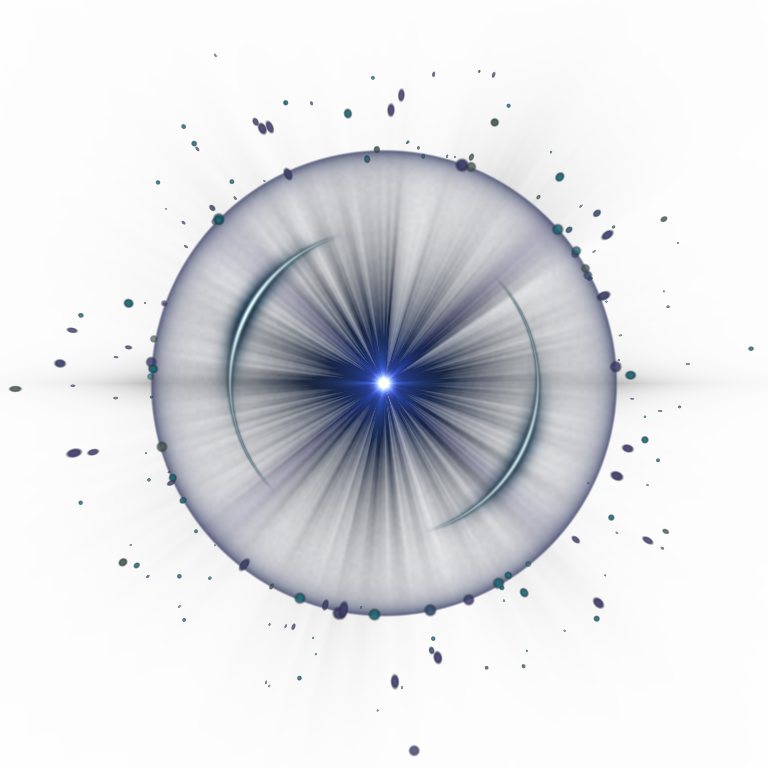
Write a three.js fragment shader that draws this background.

```glsl
// A blue star inside a smoky glass disc on white, with two bright crescents,
// radial streaks and a scatter of inky droplets around the rim.
// Layers of ink are multiplied onto white; the star's light is added last.
varying vec2 vUv;

float hash(vec2 p) {
  vec3 q = fract(vec3(p.xyx) * 0.1031);
  q += dot(q, q.yzx + 33.33);
  return fract((q.x + q.y) * q.z);
}

float noise(vec2 p) {
  vec2 i = floor(p), f = fract(p);
  f = f * f * (3.0 - 2.0 * f);
  return mix(mix(hash(i), hash(i + vec2(1.0, 0.0)), f.x),
             mix(hash(i + vec2(0.0, 1.0)), hash(i + vec2(1.0, 1.0)), f.x), f.y);
}

vec2 heading(float degrees) {
  float a = radians(degrees);
  return vec2(cos(a), sin(a));
}

// Soft angular beam, narrower as sharpness grows
float beam(vec2 dir, float degrees, float sharpness) {
  return exp(sharpness * (dot(dir, heading(degrees)) - 1.0));
}

vec3 stain(vec3 base, vec3 tint, float amount) {
  return base * mix(vec3(1.0), tint, clamp(amount, 0.0, 1.0));
}

// Thin crescent with a blue shadow; peak is its brightest direction
vec3 crescent(vec3 col, vec2 p, float peak, float strength) {
  vec2 axis = heading(peak);
  float t = atan(axis.x * p.y - axis.y * p.x, dot(p, axis) + 1e-5);
  float offset = length(p) - 0.2005;
  float span = 1.0 - smoothstep(0.75, 1.08, abs(t - 0.23));
  float taper = exp(-t * t * 3.5);
  float shade = exp(-offset * offset / 0.00022) * exp(-t * t * 5.0);
  col = stain(col, vec3(0.06, 0.23, 0.36), shade * strength * 0.9);
  float width = 0.0009 + 0.0022 * taper * strength;
  float line = exp(-pow(abs(offset) / width, 2.0)) * span;
  float rim = exp(-pow(abs(offset) / (width * 2.2), 2.0)) * span;
  col = stain(col, vec3(0.10, 0.27, 0.34), rim * 0.65);
  return mix(col, vec3(0.88, 0.98, 1.0), line * (0.25 + 0.75 * taper * strength));
}

// Droplets scattered by angle; every seventh sits on the rim
vec3 droplets(vec3 col, vec2 p) {
  for (int i = 0; i < 161; i++) {
    float n = float(i);
    float h1 = hash(vec2(n, 3.7)), h2 = hash(vec2(n, 11.3));
    float h3 = hash(vec2(n, 27.1)), h4 = hash(vec2(n, 41.9));
    bool onRim = mod(n, 7.0) < 0.5;
    vec2 axis = heading(n * 137.508 + h1 * 25.0);
    float reach = onRim ? 0.303 + (h2 - 0.5) * 0.006 : 0.292 + 0.135 * pow(h2, 1.15);
    if (mod(n, 40.0) == 9.0) reach = 0.48;
    float size = onRim ? 0.004 + 0.0045 * h3 : 0.0014 + 0.0046 * h3 * h3;
    float stretch = onRim ? 1.0 : 1.0 + 1.1 * h4 * h4;
    vec2 q = vec2((dot(p, axis) - reach) / stretch, axis.x * p.y - axis.y * p.x);
    float d = length(q) / size;
    float cover = 1.0 - smoothstep(0.65, 1.25, d);
    vec3 tint = mix(vec3(0.08, 0.43, 0.48), vec3(0.27, 0.24, 0.46), smoothstep(0.45, 0.65, h4));
    tint = mix(tint, vec3(0.28, 0.37, 0.30), step(0.8, h1));
    tint = mix(tint, vec3(0.16, 0.20, 0.25), smoothstep(0.2, 0.95, d) * 0.75);
    col = mix(col, tint, cover * (0.6 + 0.35 * h3));
  }
  return col;
}

void main() {
  vec2 p = vUv - vec2(0.5, 0.501);
  float r = length(p) + 1e-5;
  vec2 dir = p / r;
  float disc = 1.0 - smoothstep(0.301, 0.305, r);
  float fine = noise(dir * 38.0 + 60.0);
  float streaks = 0.6 * noise(dir * 13.0 + 20.0) + 0.4 * fine;
  float diagonals = beam(dir, 43.0, 230.0) + 0.7 * beam(dir, 137.0, 170.0)
                  + 0.75 * beam(dir, 222.0, 170.0) + 0.75 * beam(dir, -42.0, 200.0);
  float verticals = beam(dir, 97.0, 70.0) + beam(dir, 259.0, 80.0);
  float band = exp(-abs(p.y) / 0.016);

  // Faint smoke outside the disc
  float lobes = beam(dir, 57.0, 25.0) + 0.7 * beam(dir, 255.0, 40.0) + 0.5 * beam(dir, -52.0, 40.0)
              + 0.5 * beam(dir, 212.0, 25.0) + 0.4 * beam(dir, 135.0, 20.0);
  float smoke = exp(-max(r - 0.3, 0.0) / 0.085) * (0.025 + 0.10 * lobes) * (0.35 + 1.2 * streaks);
  smoke += 0.30 * band * exp(-max(r - 0.3, 0.0) / 0.075);
  vec3 col = stain(vec3(0.995), vec3(0.10), smoke * (1.0 - disc));

  // Smoky interior with radial streaks
  float core = exp(-pow(r / 0.135, 1.6));
  float ink = 0.10 + core * (0.70 + 0.55 * streaks);
  ink += (streaks - 0.5) * 0.36 * exp(-pow(r / 0.24, 4.0));
  ink += 0.30 * verticals * exp(-r / 0.13) + 0.45 * band * exp(-r / 0.22);
  ink += 0.03 * (noise(p * 190.0 + 50.0) - 0.5);
  vec3 inkTint = mix(vec3(0.13, 0.14, 0.16), vec3(0.06, 0.13, 0.25), core);
  col = stain(col, inkTint, ink * disc);
  col = stain(col, vec3(0.36, 0.31, 0.62), diagonals * exp(-r / 0.17) * 0.8 * disc);

  // Dark rim, blurred inward
  float inward = max(0.304 - r, 0.0);
  float rim = 0.55 * exp(-inward / 0.011) + 0.24 * exp(-inward / 0.032);
  col = stain(col, vec3(0.15, 0.19, 0.38), rim * disc);

  col = crescent(col, p, 152.0, 1.0);
  col = crescent(col, p, -28.0, 0.8);
  col = droplets(col, p);

  // Central star and its spikes
  float spikes = diagonals + 0.7 * verticals + beam(dir, 0.0, 300.0) + beam(dir, 180.0, 300.0);
  col += vec3(0.22, 0.27, 0.80) * exp(-r / 0.028) * (0.65 + 0.5 * streaks);
  col += vec3(0.18, 0.36, 0.72) * spikes * exp(-r / 0.034) * 0.65;
  col += vec3(1.0) * exp(-pow(r / 0.0105, 2.0));
  gl_FragColor = vec4(clamp(col, 0.0, 1.0), 1.0);
}
```
